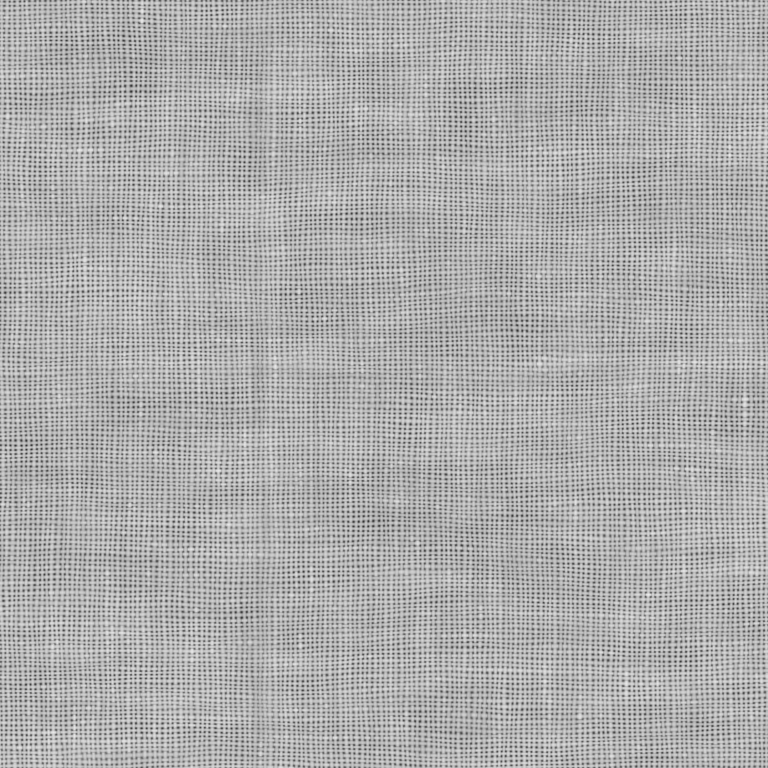
Write a Shadertoy shader that draws this texture.

```glsl
// Grey plain-weave linen with uneven threads, slubs and soft fold creases.

const float PI = 3.14159;
const vec2 THREADS = vec2(150.0, 164.0);   // warp and weft threads per canvas
const vec3 CLOTH_TINT = vec3(1.0);
const float CLOTH_LIGHT = 0.812;
const int SAMPLES = 2;                     // supersampling per axis

vec2 hashGradient(vec2 cell) {
    vec3 q = fract(vec3(cell.xyx) * vec3(0.1031, 0.1030, 0.0973));
    q += dot(q, q.yzx + 33.33);
    float angle = 2.0 * PI * fract((q.x + q.y) * q.z);
    return vec2(cos(angle), sin(angle));
}

// Gradient noise, roughly -0.7 to 0.7
float gradientNoise(vec2 p) {
    vec2 cell = floor(p);
    vec2 f = p - cell;
    vec2 u = f * f * f * (f * (f * 6.0 - 15.0) + 10.0);
    float a = dot(hashGradient(cell), f);
    float b = dot(hashGradient(cell + vec2(1, 0)), f - vec2(1, 0));
    float c = dot(hashGradient(cell + vec2(0, 1)), f - vec2(0, 1));
    float d = dot(hashGradient(cell + vec2(1, 1)), f - vec2(1, 1));
    return mix(mix(a, b, u.x), mix(c, d, u.x), u.y);
}

// Thread coordinates, bent by slow drift and by uneven spacing
vec2 threadCoords(vec2 uv) {
    vec2 drift = vec2(gradientNoise(uv * vec2(5.0, 4.0) + 3.7),
                      gradientNoise(uv * vec2(4.0, 7.0) + 19.2));
    vec2 p = uv * THREADS + drift * vec2(1.0, 1.6);
    vec2 spacing = vec2(gradientNoise(vec2(p.x * 0.45, uv.y * 16.0)),
                        gradientNoise(vec2(uv.x * 16.0, p.y * 0.45) + 71.0));
    return p + 0.4 * spacing;
}

// Brightness change of one thread along its length, with pale slubs
float threadTone(float id, float along, float seed) {
    float tone = gradientNoise(vec2(id * 0.73 + seed, along * 9.0));
    float slub = gradientNoise(vec2(id * 0.61 + seed + 40.0, along * 22.0));
    return 0.07 * tone + 0.07 * smoothstep(0.25, 0.6, slub);
}

// Over-under weave: rounded threads, dark holes between them
float weave(vec2 p, vec2 uv, float openness) {
    vec2 id = floor(p);
    vec2 gap = 0.5 + 0.5 * cos(2.0 * PI * p);
    bool warpOnTop = mod(id.x + id.y, 2.0) < 0.5;
    float across = warpOnTop ? gap.x : gap.y;
    float along = warpOnTop ? gap.y : gap.x;
    float tone = warpOnTop ? threadTone(id.x, uv.y, 5.0)
                           : threadTone(id.y, uv.x, 90.0);
    float hole = pow(gap.x * gap.y, 1.5);
    return tone - 0.10 * across - 0.04 * along - 0.36 * openness * hole;
}

// Light on one side of a fold, shadow on the other
float creaseShade(float dist, float width) {
    float t = dist / width;
    return t * exp(-t * t);
}

float creaseMask(float dist, float width) {
    float t = dist / width;
    return exp(-t * t);
}

// Broad streaks that follow the two thread directions
float streaks(vec2 uv) {
    float weft = gradientNoise(uv * vec2(5.0, 48.0) + 11.0);
    float warp = gradientNoise(uv * vec2(52.0, 4.0) + 27.0);
    float bands = gradientNoise(uv * vec2(2.5, 13.0) + 53.0);
    return 0.035 * weft + 0.03 * warp + 0.045 * bands;
}

float linen(vec2 uv) {
    // Fold positions waver and fade along their length
    float foldX = uv.x - 0.345 - 0.02 * gradientNoise(vec2(uv.y * 5.0, 8.0));
    float foldY = uv.y - 0.517 - 0.015 * gradientNoise(vec2(uv.x * 5.0, 2.5));
    float fadeX = 0.6 + 0.8 * gradientNoise(vec2(uv.y * 6.0, 33.3));
    float fadeY = 0.6 + 0.8 * gradientNoise(vec2(uv.x * 6.0, 61.6));

    float closed = 0.45 * fadeX * creaseMask(foldX, 0.016)
                 + 0.4 * fadeY * creaseMask(foldY, 0.014);
    float patches = gradientNoise(uv * vec2(14.0, 30.0) + 44.0);
    float openness = (1.0 + 0.6 * patches) * (1.0 - clamp(closed, 0.0, 0.7));

    float folds = 0.07 * fadeX * creaseShade(foldX, 0.014)
                + 0.06 * fadeY * creaseShade(foldY, 0.012)
                - 0.04 * closed;
    float fibre = 0.03 * gradientNoise(uv * 330.0);
    return CLOTH_LIGHT + weave(threadCoords(uv), uv, openness)
         + streaks(uv) + folds + fibre;
}

void mainImage(out vec4 fragColor, in vec2 fragCoord) {
    float light = 0.0;
    for (int j = 0; j < SAMPLES; j++) {
        for (int i = 0; i < SAMPLES; i++) {
            vec2 offset = (vec2(i, j) + 0.5) / float(SAMPLES) - 0.5;
            light += linen((fragCoord + offset) / iResolution.xy);
        }
    }
    light /= float(SAMPLES * SAMPLES);
    fragColor = vec4(clamp(light, 0.0, 1.0) * CLOTH_TINT, 1.0);
}
```
